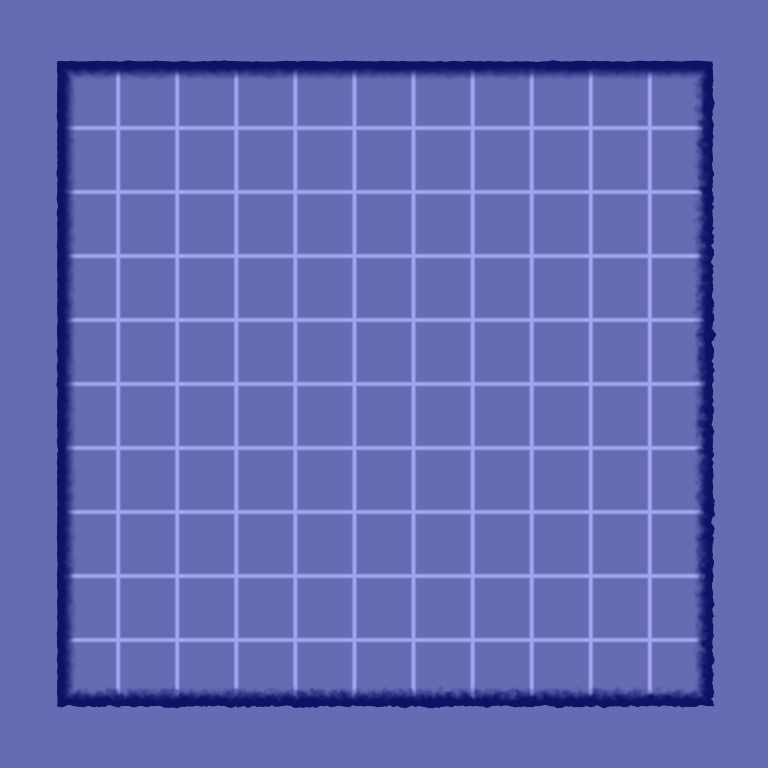
Write a three.js fragment shader that draws this pattern.

```glsl
// A pale grid on periwinkle paper, framed by a ragged indigo border that fades inward.
varying vec2 vUv;

vec2 hashGradient(vec2 cell) {
  vec2 q = vec2(dot(cell, vec2(127.1, 311.7)), dot(cell, vec2(269.5, 183.3)));
  return 2.0 * fract(sin(q) * 43758.5) - 1.0;
}

// Gradient noise, roughly -0.7 to 0.7
float gradientNoise(vec2 p) {
  vec2 i = floor(p), f = fract(p);
  vec2 u = f * f * (3.0 - 2.0 * f);
  float bottom = mix(dot(hashGradient(i), f),
                     dot(hashGradient(i + vec2(1.0, 0.0)), f - vec2(1.0, 0.0)), u.x);
  float top = mix(dot(hashGradient(i + vec2(0.0, 1.0)), f - vec2(0.0, 1.0)),
                  dot(hashGradient(i + 1.0), f - 1.0), u.x);
  return mix(bottom, top, u.y);
}

// Distance to the nearest frame side, positive inside
float frameDistance(vec2 p) {
  vec2 d = min(p - vec2(0.0745, 0.0802), vec2(0.9285, 0.9203) - p);
  return min(d.x, d.y);
}

float gridLines(vec2 p) {
  vec2 cells = vec2(13.0, 12.0);
  vec2 d = abs(fract(p * cells + 0.5) - 0.5) / cells;
  return 1.0 - smoothstep(0.0006, 0.0046, min(d.x, d.y));
}

void main() {
  vec3 paper = vec3(0.404, 0.42, 0.706);
  vec3 lineColor = vec3(0.64, 0.65, 0.945);
  vec3 ink = vec3(0.06, 0.07, 0.39);

  // Ragged warp, strongest along the right and bottom sides
  vec2 ragged = vec2(gradientNoise(vUv * 95.0), gradientNoise(vUv * 95.0 + 37.0));
  ragged += 0.5 * vec2(gradientNoise(vUv * 210.0 + 11.0), gradientNoise(vUv * 210.0 + 71.0));
  vec2 roughness = mix(vec2(0.0015), vec2(0.005), vec2(vUv.x, 1.0 - vUv.y));
  vec2 warped = vUv + ragged * roughness;

  // Crisp outer edge, soft inner edge
  float edge = frameDistance(warped);
  float inside = smoothstep(-0.0008, 0.0008, edge);
  float fade = 1.0 - smoothstep(0.007, 0.026, frameDistance(vUv + 1.6 * ragged * roughness));

  vec3 sheet = mix(paper, lineColor, gridLines(vUv));
  sheet = mix(sheet, ink, fade);
  gl_FragColor = vec4(mix(paper, sheet, inside), 1.0);
}
```
